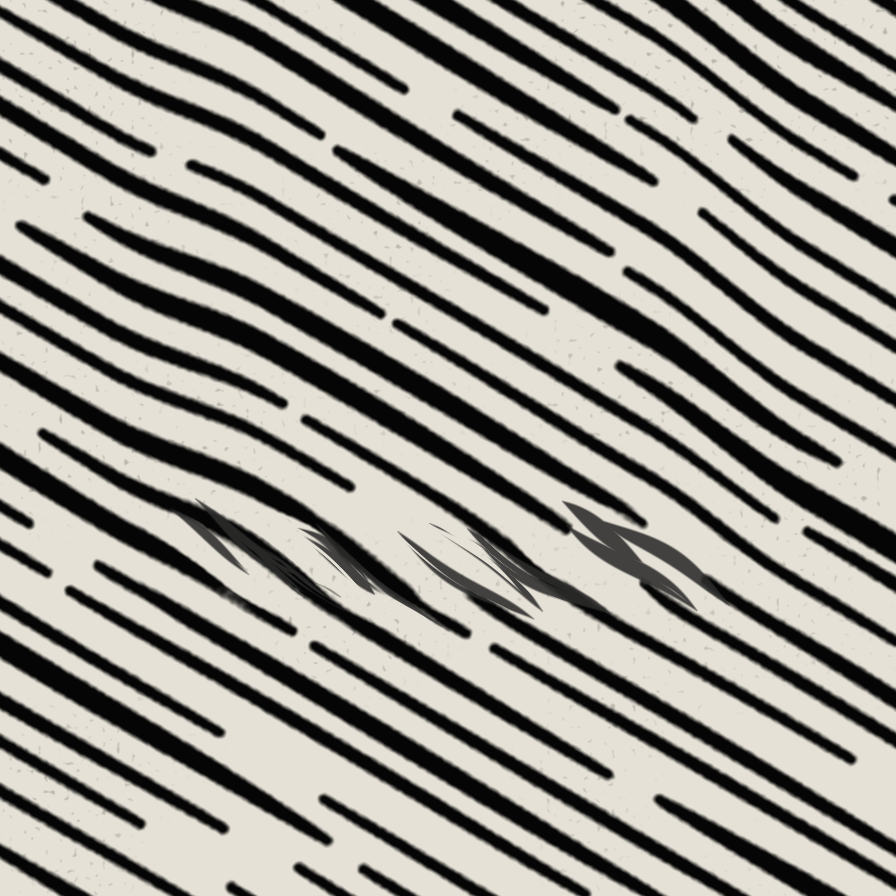
Give the GLSL for this pattern, as a Shadertoy shader.

```glsl
// Slanted ink strokes with round ends on speckled paper, crossed by a band of
// dry-brush smears. Strokes are capsules laid out in jittered rows of a rotated
// frame; the smears are tapered lenses split into fibres by gradient noise.

const vec3  PAPER = vec3(0.900, 0.884, 0.840);
const vec3  INK   = vec3(0.018, 0.018, 0.018);
const vec3  SMEAR = vec3(0.170, 0.170, 0.168);
const vec3  SPECK = vec3(0.520, 0.510, 0.480);

const float SLANT       = 0.535;   // downward angle of the strokes, radians
const float ROW         = 0.047;   // distance between rows
const float PITCH       = 0.80;    // distance between stroke starts in a row
const float THIN        = 0.0056;  // half width at the stroke ends
const float THICK       = 0.0148;  // largest half width in the middle
const float EDGE        = 0.0033;  // half width of the soft ink edge
const float TILT        = 0.022;   // slope variation between strokes
const float BAND_Y      = 0.370;   // height of the smeared band
const float BAND_HALF   = 0.075;
const float BAND_SHIFT  = 0.020;   // how far strokes bend inside the band
const int   SMEAR_COUNT = 11;

float hash(vec2 p) {
    vec3 q = fract(p.xyx * 0.1031);
    q += dot(q, q.yzx + 33.33);
    return fract((q.x + q.y) * q.z);
}

vec2 gradientAt(vec2 cell) {
    float a = 6.2832 * hash(cell);
    return vec2(cos(a), sin(a));
}

float gradientNoise(vec2 p) {
    vec2 i = floor(p), f = p - i;
    vec2 w = f * f * f * (f * (f * 6.0 - 15.0) + 10.0);
    vec2 e = vec2(1.0, 0.0);
    float low  = mix(dot(gradientAt(i), f), dot(gradientAt(i + e), f - e), w.x);
    float high = mix(dot(gradientAt(i + e.yx), f - e.yx),
                     dot(gradientAt(i + 1.0), f - 1.0), w.x);
    return mix(low, high, w.y);
}

vec2 rotate(vec2 p, float a) {
    float c = cos(a), s = sin(a);
    return vec2(c * p.x - s * p.y, s * p.x + c * p.y);
}

// Signed distance to the nearest stroke; q.x runs along the strokes.
float strokeDistance(vec2 q) {
    float nearest = 1.0;
    float baseRow = floor(q.y / ROW);
    for (int j = -1; j <= 2; j++) {
        float row = baseRow + float(j);
        float offset = PITCH * hash(vec2(row, 71.0));
        float baseCell = floor((q.x - offset) / PITCH);
        for (int k = -1; k <= 1; k++) {
            vec2 id = vec2(row, baseCell + float(k));
            float len = PITCH * mix(0.82, 0.975, hash(id + 11.3));
            float start = id.y * PITCH + offset;
            float along = clamp(q.x - start, 0.0, len);
            float t = along / len;

            float centre = (row + 0.30 * (hash(id + 23.7) - 0.5)) * ROW
                         + TILT * (hash(id + 37.1) - 0.5) * (along - 0.5 * len);
            float weight = hash(id + 51.9);
            float peak = mix(0.0068, THICK, weight * weight);
            float bulge = pow(max(sin(3.1416 * t), 0.0), 0.7);
            float halfWidth = mix(THIN, peak, bulge);
            vec2 away = vec2(q.x - start - along, q.y - centre);
            nearest = min(nearest, length(away) - halfWidth);
        }
    }
    return nearest;
}

// Coverage of the fibrous, tapered smears scattered along the band.
float smearCoverage(vec2 p, float soft) {
    float cover = 0.0;
    for (int i = 0; i < SMEAR_COUNT; i++) {
        vec2 id = vec2(float(i), 5.0);
        float x = mix(0.22, 0.78, (float(i) + hash(id)) / float(SMEAR_COUNT));
        float y = BAND_Y + 0.075 * (hash(id + 3.1) - 0.5);
        vec2 q = rotate(p - vec2(x, y), SLANT + 0.16 * hash(id + 7.7));
        float reach = mix(0.055, 0.100, hash(id + 13.3));
        float t = clamp(abs(q.x) / reach, 0.0, 1.0);
        float halfWidth = mix(0.005, 0.012, hash(id + 17.9)) * (1.0 - t * t);
        float bend = 0.006 * sin(q.x * 28.0 + 6.0 * hash(id + 29.0));
        float lens = 1.0 - smoothstep(-soft, soft, abs(q.y - bend) - halfWidth);

        float fibre = gradientNoise(vec2(q.x * 9.0, (q.y - bend) * 190.0) + id * 17.0);
        float dryness = mix(-0.65, 0.10, hash(id + 41.0));
        float hairs = smoothstep(dryness - 0.12, dryness + 0.12, fibre);
        cover = max(cover, lens * hairs * step(t, 0.999));
    }
    return cover;
}

void mainImage(out vec4 fragColor, in vec2 fragCoord) {
    vec2 p = fragCoord / iResolution.y;
    float soft = max(EDGE, 0.75 / iResolution.y);

    // Rotated frame with a slow wander and a steeper run through the band
    float across = smoothstep(0.12, 0.30, p.x) * (1.0 - smoothstep(0.72, 0.90, p.x));
    float band = across * (1.0 - smoothstep(0.3, 1.0, abs(p.y - BAND_Y) / BAND_HALF));
    vec2 q = rotate(p, SLANT);
    q.y += 0.010 * gradientNoise(p * 2.3 + 4.0);
    q.y -= BAND_SHIFT * across * smoothstep(BAND_Y - BAND_HALF, BAND_Y + BAND_HALF, p.y);

    // Paper with clustered specks
    float clumps = smoothstep(-0.25, 0.35, gradientNoise(p * 5.0 + 9.0) + 0.3 * (p.y - 0.5));
    float specks = smoothstep(0.30, 0.58, gradientNoise(p * 125.0));
    vec3 color = mix(PAPER, SPECK, 0.42 * specks * clumps);

    // Strokes, rough at the edge and worn thin in the band
    float d = strokeDistance(q) + 0.0012 * gradientNoise(p * 140.0 + 31.0);
    d += 0.012 * band * smoothstep(0.0, 0.35, gradientNoise(q * vec2(7.0, 24.0)));
    color = mix(color, INK, 1.0 - smoothstep(-soft, soft, d));

    // Dry smears on top
    color = mix(color, SMEAR, 0.88 * smearCoverage(p, 0.5 * soft));
    fragColor = vec4(color, 1.0);
}
```
